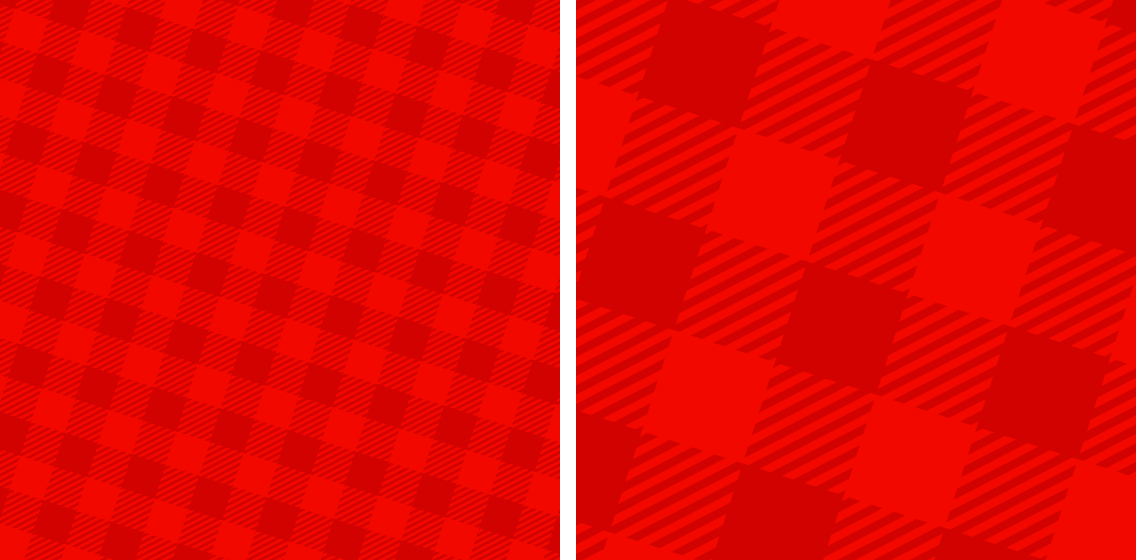
Left: the whole. Right: its middle third, enlarged.
A Shadertoy shader for this pattern:

```glsl
const float PERIOD = 0.1262;              // one light and one dark band
const float TILT = 0.3093;                // clockwise turn of the cloth, radians
const vec2 DARK_CENTER = vec2(0.4914, 0.4714);
const float TWILL_PER_PERIOD = 9.0;       // diagonal ribs in one period
const float TWILL_PHASE = 0.0;
const vec3 DARK_RED = vec3(0.822, 0.008, 0.0);
const vec3 BRIGHT_RED = vec3(0.953, 0.030, 0.0);

// Coverage of a half-width band centred on every integer of t
float band(float t, float blur) {
    float fromCenter = abs(fract(t + 0.5) - 0.5);
    return clamp(0.5 + (0.25 - fromCenter) / blur, 0.0, 1.0);
}

void mainImage(out vec4 fragColor, in vec2 fragCoord) {
    vec2 uv = fragCoord / iResolution.y;
    float pixel = 1.0 / (iResolution.y * PERIOD);

    // Cloth coordinates, measured in periods along each thread direction
    float c = cos(TILT), s = sin(TILT);
    vec2 p = uv - DARK_CENTER;
    vec2 cloth = vec2(c * p.x - s * p.y, s * p.x + c * p.y) / PERIOD;

    // Dyed bands of the two thread directions
    float warp = band(cloth.x, pixel);
    float weft = band(cloth.y, pixel);

    // Diagonal twill decides which thread lies on top
    float rib = (cloth.x - cloth.y) * TWILL_PER_PERIOD + TWILL_PHASE;
    float warpOnTop = band(rib, pixel * TWILL_PER_PERIOD * sqrt(2.0));

    float darkness = mix(weft, warp, warpOnTop);
    fragColor = vec4(mix(BRIGHT_RED, DARK_RED, darkness), 1.0);
}
```
